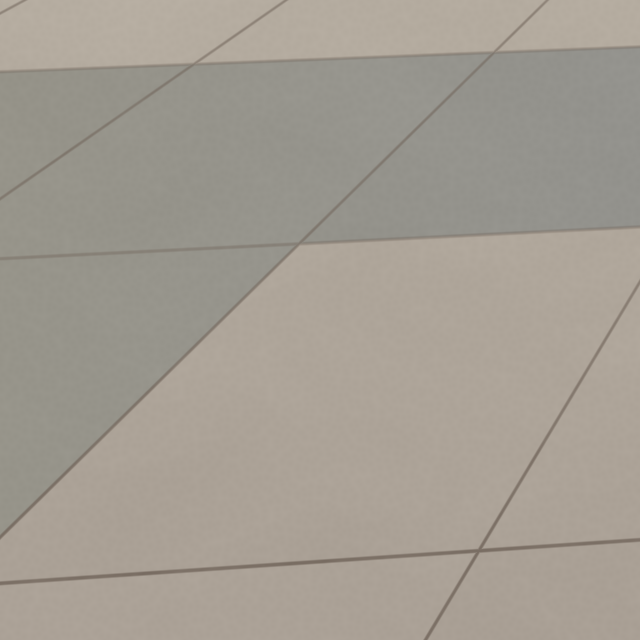
Write a three.js fragment shader that draws this texture.

```glsl
// Pale stone floor tiles in perspective, with a grey band and thin dark joints.
varying vec2 vUv;

// Each joint family is a pencil of lines: FAMILY - n * HORIZON = 0.
const vec3 HORIZON = vec3(0.0, -0.507, 1.0);
const vec3 COLUMNS = vec3(1.0, -1.0187, 0.1632) / 0.828;
const vec3 ROWS = vec3(-0.068, 1.0, -0.0885) / 0.7268;

const vec3 PALE_NEAR = vec3(0.668, 0.630, 0.588);
const vec3 PALE_FAR = vec3(0.712, 0.678, 0.630);
const vec3 GREY_LEFT = vec3(0.588, 0.578, 0.538);
const vec3 GREY_RIGHT = vec3(0.580, 0.577, 0.557);
const vec3 JOINT = vec3(0.440, 0.392, 0.352);

const float JOINT_HALF_WIDTH = 0.0026;
const float EDGE_SOFTNESS = 0.0018;
const float TILE_VARIATION = 0.010;
const float MOTTLE = 0.007;
const float GRAIN = 0.014;
const float GRAIN_CELLS = 85.0;

vec2 hash2(vec2 p) {
  vec2 k = vec2(dot(p, vec2(127.1, 311.7)), dot(p, vec2(269.5, 183.3)));
  return fract(sin(k) * 43758.5);
}

// Distance to the nearest scattered point, in cells.
float cellular(vec2 p) {
  vec2 cell = floor(p);
  float nearest = 2.0;
  for (int y = -1; y <= 1; y++) {
    for (int x = -1; x <= 1; x++) {
      vec2 neighbour = cell + vec2(float(x), float(y));
      nearest = min(nearest, distance(p, neighbour + hash2(neighbour)));
    }
  }
  return nearest;
}

// Soft uneven patches from warped, rotated sines.
float layeredSines(vec2 p) {
  float sum = 0.0;
  float amplitude = 0.5;
  for (int i = 0; i < 5; i++) {
    p += 0.6 * sin(p.yx * 1.3 + float(i));
    sum += amplitude * sin(p.x) * sin(p.y + 1.7);
    p = mat2(1.36, 1.08, -1.08, 1.36) * p;
    amplitude *= 0.72;
  }
  return sum;
}

// Signed canvas distance to line n of a joint family.
float lineDistance(vec3 family, float n, vec3 point) {
  vec3 line = family - n * HORIZON;
  return dot(line, point) / length(line.xy);
}

float side(float d) {
  return smoothstep(-EDGE_SOFTNESS, EDGE_SOFTNESS, d);
}

float joint(float d, float halfWidth) {
  return 1.0 - smoothstep(halfWidth - EDGE_SOFTNESS, halfWidth + EDGE_SOFTNESS, abs(d));
}

void main() {
  // Floor coordinates: one unit per tile
  vec3 point = vec3(vUv, 1.0);
  float nearness = dot(HORIZON, point);
  vec2 floorPos = vec2(dot(COLUMNS, point), dot(ROWS, point)) / nearness;
  vec2 nearestLine = floor(floorPos + 0.5);

  // Grey row, joined by the grey column on its near left
  float pastColumn = side(lineDistance(COLUMNS, 0.0, point));
  float pastBandStart = side(lineDistance(ROWS, 1.0, point));
  float pastBandEnd = side(lineDistance(ROWS, 2.0, point));
  float grey = (1.0 - pastBandEnd) * mix(1.0 - pastColumn, 1.0, pastBandStart);

  vec3 paleColor = mix(PALE_NEAR, PALE_FAR, vUv.y);
  vec3 greyColor = mix(GREY_LEFT, GREY_RIGHT, vUv.x);
  vec3 color = mix(paleColor, greyColor, grey);

  // Tone per tile, broad mottling and fine grain
  float tone = TILE_VARIATION * (hash2(floor(floorPos)).x - 0.5);
  tone += MOTTLE * layeredSines(vUv * vec2(7.0, 12.0));
  tone += GRAIN * (cellular(vUv * GRAIN_CELLS) - 0.5);
  color += tone;

  // Joints grow thinner and fainter with distance
  float halfWidth = JOINT_HALF_WIDTH * mix(0.45, 1.0, nearness);
  float closeness = smoothstep(0.65, 0.95, nearness);
  float wear = 0.92 + 0.08 * layeredSines(vUv * 23.0);
  float columnJoint = joint(lineDistance(COLUMNS, nearestLine.x, point), halfWidth);
  float rowJoint = joint(lineDistance(ROWS, nearestLine.y, point), halfWidth * 1.15);
  columnJoint *= mix(0.62, 0.85, closeness);
  rowJoint *= mix(0.42, 0.88, closeness);
  color = mix(color, JOINT, max(columnJoint, rowJoint) * wear);

  gl_FragColor = vec4(color, 1.0);
}
```
